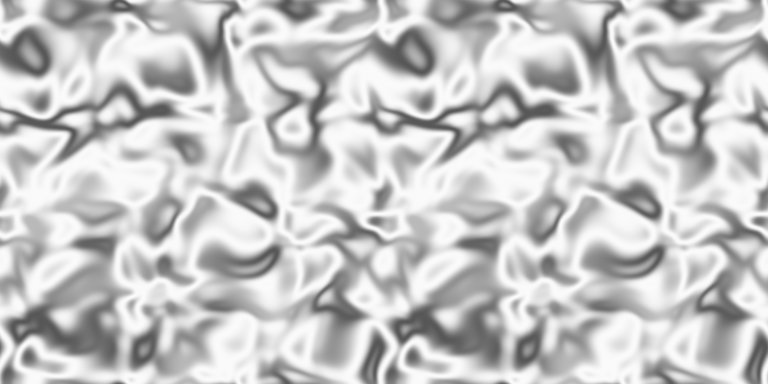
A WebGL 2 fragment shader for this texture:

```glsl
#version 300 es
precision highp float;

uniform vec2 u_resolution;
out vec4 fragColor;

#define REPEATS vec2(2.0, 1.0)
#define BASE_CELLS vec2(7.0, 8.0)
#define WARP_CELLS vec2(5.0, 5.0)
#define WARP_AMOUNT 0.075
#define DETAIL 0.45
#define FOLDS 8.6
#define FOLD_OFFSET 1.3
#define TONE_CURVE 1.2
#define WHITE 0.98
#define DARK_DEPTH 0.64

// Integer hash giving a direction angle for each lattice corner
float cornerAngle(vec2 corner, float seed) {
    uvec3 k = uvec3(corner, seed) * uvec3(1597u, 7919u, 6971u);
    uint h = (k.x ^ (k.y << 8) ^ (k.z << 16)) * 747797u + 2891u;
    h = (h ^ (h >> 15)) * 277803u;
    h = (h ^ (h >> 13)) * 668265u;
    h ^= h >> 16;
    return 6.28319 * float(h & 65535u) / 65536.0;
}

float cornerSlope(vec2 cell, vec2 local, vec2 corner, vec2 cells, float seed) {
    float a = cornerAngle(mod(cell + corner, cells), seed);
    return dot(vec2(cos(a), sin(a)), local - corner);
}

// Gradient noise that wraps after a whole number of cells
float wrapNoise(vec2 uv, vec2 cells, float seed) {
    vec2 p = uv * cells;
    vec2 cell = floor(p);
    vec2 f = p - cell;
    vec2 w = f * f * f * (f * (f * 6.0 - 15.0) + 10.0);
    float low = mix(cornerSlope(cell, f, vec2(0, 0), cells, seed),
                    cornerSlope(cell, f, vec2(1, 0), cells, seed), w.x);
    float high = mix(cornerSlope(cell, f, vec2(0, 1), cells, seed),
                     cornerSlope(cell, f, vec2(1, 1), cells, seed), w.x);
    return mix(low, high, w.y);
}

float layeredNoise(vec2 uv, float seed) {
    float sum = 0.0, weight = 1.0;
    vec2 cells = BASE_CELLS;
    for (int i = 0; i < 2; i++) {
        sum += weight * wrapNoise(uv, cells, seed + float(i));
        weight *= DETAIL;
        cells *= 2.0;
    }
    return sum;
}

void main() {
    vec2 uv = gl_FragCoord.xy / u_resolution * REPEATS;

    // Bend the domain into swirls and stretched pools
    vec2 bend = vec2(wrapNoise(uv, WARP_CELLS, 11.0),
                     wrapNoise(uv, WARP_CELLS, 23.0));
    vec2 warped = uv + WARP_AMOUNT * bend;
    warped += 0.4 * WARP_AMOUNT * vec2(wrapNoise(warped, 2.0 * WARP_CELLS, 31.0),
                                       wrapNoise(warped, 2.0 * WARP_CELLS, 43.0));

    // Fold the height field into dark veins with bright rims
    float height = layeredNoise(warped, 3.0);
    float vein = 0.5 - 0.5 * cos(FOLDS * height + FOLD_OFFSET);

    // Some veins fade to pale grey
    float strength = smoothstep(-0.4, 0.3, wrapNoise(warped, WARP_CELLS, 57.0));
    float shade = pow(vein, TONE_CURVE) * mix(0.4, 1.0, strength);
    fragColor = vec4(vec3(WHITE - DARK_DEPTH * shade), 1.0);
}
```
